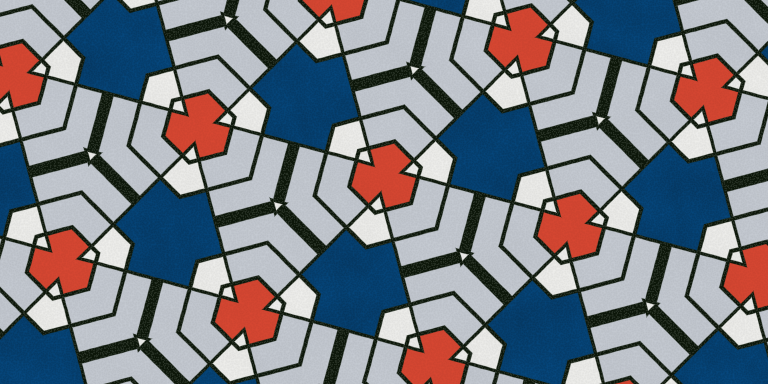
This pattern is drawn by a Shadertoy shader. Its source:

```glsl
const vec2 CELL = vec2(1.0, 1.7320508);   // two rows of a unit triangular lattice
const vec2 HUB = vec2(0.0, 0.5773503);    // threefold centre between rosettes

vec2 hash2(vec2 p) {
    vec3 q = fract(p.xyx * vec3(0.1031, 0.1030, 0.0973));
    q += dot(q, q.yzx + 33.33);
    return fract((q.xx + q.yz) * q.zy);
}

// Distance to the nearest scattered point
float cellular(vec2 p) {
    vec2 id = floor(p);
    float nearest = 2.0;
    for (int y = -1; y <= 1; y++)
        for (int x = -1; x <= 1; x++) {
            vec2 n = id + vec2(x, y);
            nearest = min(nearest, length(n + hash2(n) - p));
        }
    return nearest;
}

float layeredSines(vec2 p) {
    float sum = 0.0, amp = 0.5;
    for (int i = 0; i < 4; i++) {
        sum += amp * sin(p.x + 1.7 * sin(p.y)) * cos(p.y * 1.3 + float(i));
        p = mat2(1.2, 1.6, -1.6, 1.2) * p + 2.3;
        amp *= 0.6;
    }
    return sum;
}

// Offset from the closest lattice point
vec2 nearestSite(vec2 p) {
    vec2 a = mod(p + 0.5 * CELL, CELL) - 0.5 * CELL;
    vec2 b = mod(p, CELL) - 0.5 * CELL;
    return dot(a, a) < dot(b, b) ? a : b;
}

float hexagon(vec2 p, float apothem) {
    p = abs(p);
    return max(p.x, dot(p, vec2(0.5, 0.8660254))) - apothem;
}

// Triangle with its tip up
float triangle(vec2 p, float inradius) {
    return max(-p.y, dot(vec2(abs(p.x), p.y), vec2(0.8660254, 0.5))) - inradius;
}

// Three bars, one pointing up
float threeArms(vec2 p, float halfWidth) {
    p.x = abs(p.x);
    float up = max(p.x - halfWidth, -p.y);
    float side = max(abs(dot(p, vec2(0.5, 0.8660254))) - halfWidth,
                     -dot(p, vec2(0.8660254, -0.5)));
    return min(up, side);
}

void mainImage(out vec4 fragColor, in vec2 fragCoord) {
    vec2 uv = fragCoord / iResolution.y;
    float period = 0.5018, tilt = radians(15.1);
    float blur = 0.8 / (iResolution.y * period);

    // Tilted lattice space with slightly uneven edges
    vec2 p = mat2(cos(tilt), sin(tilt), -sin(tilt), cos(tilt)) * (uv - vec2(1.0026, 0.539)) / period;
    p += 0.0012 * vec2(layeredSines(uv * 60.0), layeredSines(uv.yx * 60.0 + 5.0));

    vec2 rosette = nearestSite(p);
    vec2 hub = nearestSite(p - HUB);
    float outerHex = hexagon(rosette, 0.327);
    float innerHex = hexagon(rosette, 0.166);
    float field = triangle(nearestSite(p + HUB), 0.2435);

    vec3 ink = vec3(0.05, 0.09, 0.04);
    vec3 grey = vec3(0.75, 0.77, 0.80);
    vec3 white = vec3(0.91, 0.91, 0.90);
    vec3 blue = vec3(0.02, 0.25, 0.44);
    vec3 red = vec3(0.82, 0.27, 0.19);

    // Printing texture
    float grain = cellular(uv * 190.0) - 0.5;
    float cloud = layeredSines(uv * 14.0);
    ink += 0.10 * smoothstep(0.05, -0.35, grain);
    blue *= 1.0 + 0.07 * cloud + 0.12 * grain;

    // Flat fills
    float inField = smoothstep(blur, -blur, field);
    vec3 color = mix(grey, red, smoothstep(blur, -blur, innerHex));
    vec3 fieldColor = mix(blue, white, smoothstep(blur, -blur, outerHex));

    // Hub arms, barbs and pale centre, cut off by the fields
    float arms = min(threeArms(hub, 0.031), triangle(-hub, 0.029));
    color = mix(color, ink, smoothstep(blur, -blur, arms));
    color = mix(color, white, smoothstep(blur, -blur, triangle(-hub, 0.013)));
    color = mix(color, fieldColor, inField);

    // Outlines
    float outline = min(abs(outerHex), abs(innerHex)) - 0.0105;
    outline = min(outline, abs(field) - 0.0085);
    color = mix(color, ink, smoothstep(blur, -blur, outline));

    color *= 1.0 + 0.05 * grain + 0.012 * cloud;
    fragColor = vec4(color, 1.0);
}
```
